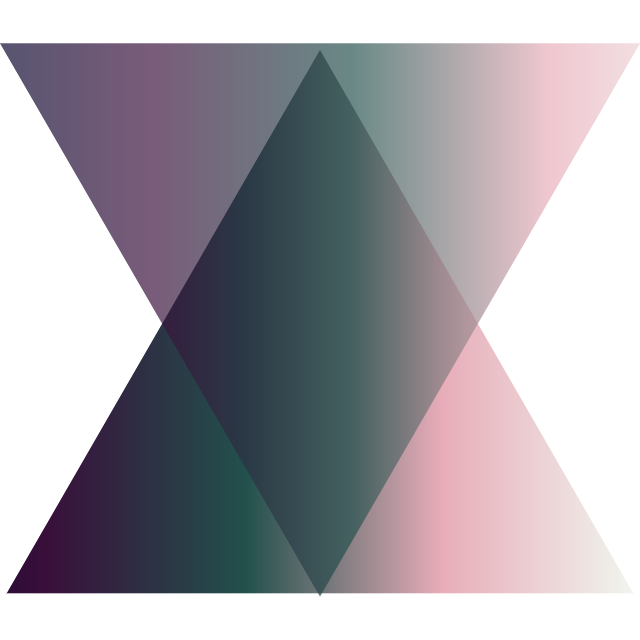
Reproduce this background procedurally as a three.js fragment shader.

```glsl
// Two tall triangles, one pointing up and one down, crossing on white paper.
// Each is a signed distance shape filled by the same horizontal colour ramp,
// slid sideways; the upper triangle is translucent, so a diamond shows inside.

varying vec2 vUv;

const vec3 PAPER = vec3(1.0);
const vec3 INK = vec3(0.035, 0.016, 0.176);
const vec3 PLUM = vec3(0.224, 0.059, 0.229);
const vec3 TEAL = vec3(0.133, 0.316, 0.298);
const vec3 ROSE = vec3(0.908, 0.676, 0.725);
const vec3 PALE = vec3(0.941, 0.961, 0.933);

const float EDGE_SOFTNESS = 0.0009;
const float VEIL_OPACITY = 0.68;

// Position of s between two stops, from 0 to 1
float span(float start, float end, float s) {
  return clamp((s - start) / (end - start), 0.0, 1.0);
}

// Colour ramp with the plum stop at s = 0
vec3 duskRamp(float s) {
  vec3 color = mix(INK, PLUM, span(-0.234, 0.0, s));
  color = mix(color, TEAL, span(0.0, 0.3125, s));
  color = mix(color, ROSE, span(0.3125, 0.6185, s));
  return mix(color, PALE, span(0.6185, 0.918, s));
}

// Distance to an isosceles triangle; size is (half base, height) and
// direction is the vertical sign leading from the apex to the base
float triangleDistance(vec2 p, vec2 apex, vec2 size, float direction) {
  vec2 q = vec2(abs(p.x - apex.x), (p.y - apex.y) * direction);
  vec2 sideNormal = normalize(vec2(size.y, -size.x));
  return max(dot(q, sideNormal), q.y - size.y);
}

// Smooth coverage of a shape from its signed distance
float coverage(float dist, float softness) {
  return 1.0 - smoothstep(-softness, softness, dist);
}

void main() {
  // Solid triangle pointing up
  float upDist = triangleDistance(vUv, vec2(0.5, 0.9219), vec2(0.4896, 0.849), -1.0);
  vec3 color = mix(PAPER, duskRamp(vUv.x - 0.0716), coverage(upDist, EDGE_SOFTNESS));

  // Translucent triangle pointing down, laid on top
  float downDist = triangleDistance(vUv, vec2(0.5, 0.0677), vec2(0.5, 0.8646), 1.0);
  float veil = VEIL_OPACITY * coverage(downDist, EDGE_SOFTNESS);
  color = mix(color, duskRamp(vUv.x - 0.237), veil);

  gl_FragColor = vec4(color, 1.0);
}
```
